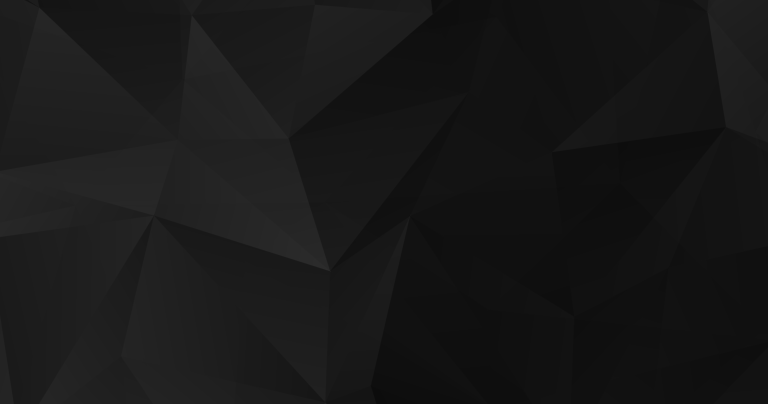
Reproduce this background procedurally as a Shadertoy shader.

```glsl
// Dark charcoal low-poly backdrop: large shaded facets with faint overlapping shards.

const float FACET_SCALE = 2.9;   // main facets per canvas height
const float SHARD_SCALE = 2.1;   // faint overlay shards per canvas height
const float JITTER = 0.82;       // how far mesh corners wander inside a cell

float hash(vec2 p, float seed) {
    vec3 q = fract(vec3(p.xyx + seed * 7.31) * vec3(0.1031, 0.1030, 0.0973));
    q += dot(q, q.yzx + 33.33);
    return fract((q.x + q.y) * q.z);
}

vec2 meshCorner(vec2 cell, float seed) {
    vec2 offset = vec2(hash(cell, seed), hash(cell, seed + 1.7)) - 0.5;
    return cell + JITTER * offset;
}

float cross2(vec2 a, vec2 b) {
    return a.x * b.y - a.y * b.x;
}

// Signed distance to an edge line, positive on its left side.
float edgeSide(vec2 p, vec2 a, vec2 b) {
    return cross2(normalize(b - a), p - a);
}

float triangleCoverage(vec2 p, vec2 a, vec2 b, vec2 c, float blur) {
    float winding = sign(cross2(b - a, c - a));
    float inside = min(winding * edgeSide(p, a, b),
                   min(winding * edgeSide(p, b, c), winding * edgeSide(p, c, a)));
    return smoothstep(-blur, blur, inside);
}

// Broad lighting over the canvas, with pos running 0..1 on both axes.
float broadLight(vec2 pos) {
    float light = mix(0.134, 0.062, smoothstep(0.40, 0.56, pos.x));
    float topLeft = smoothstep(0.62, 0.92, pos.y) * (1.0 - smoothstep(0.12, 0.36, pos.x));
    float rightGlow = smoothstep(0.78, 1.0, pos.x) * smoothstep(0.25, 0.85, pos.y);
    float midShade = smoothstep(0.24, 0.32, pos.x) * (1.0 - smoothstep(0.42, 0.5, pos.x));
    return light - 0.035 * topLeft + 0.062 * rightGlow - 0.018 * midShade;
}

// Random tone of one facet plus a linear ramp across it.
float facetShade(vec2 p, vec2 centre, vec2 id, float seed) {
    float angle = 6.2832 * hash(id, seed + 3.1);
    float ramp = dot(p - centre, vec2(cos(angle), sin(angle)));
    return (hash(id, seed + 5.3) - 0.5) + 0.75 * ramp;
}

// Triangulated jittered grid: x = facet variation, y = broad light at the facet.
vec2 facetMesh(vec2 p, float blur, float scale, float aspect, float seed) {
    vec2 home = floor(p);
    vec3 sum = vec3(0.0);
    for (int y = -1; y <= 1; y++)
    for (int x = -1; x <= 1; x++) {
        vec2 cell = home + vec2(x, y);
        vec2 a = meshCorner(cell, seed);
        vec2 b = meshCorner(cell + vec2(1, 0), seed);
        vec2 c = meshCorner(cell + vec2(1, 1), seed);
        vec2 d = meshCorner(cell + vec2(0, 1), seed);
        bool flip = hash(cell, seed + 9.0) > 0.5;
        for (int half_ = 0; half_ < 2; half_++) {
            // The diagonal runs a-c or b-d, at random.
            vec2 u = flip ? b : a;
            vec2 v = flip ? d : c;
            vec2 tip = half_ == 0 ? (flip ? a : b) : (flip ? c : d);
            float cover = triangleCoverage(p, u, v, tip, blur);
            vec2 centre = (u + v + tip) / 3.0;
            vec2 id = cell * 2.0 + vec2(half_, 0);
            float light = broadLight(centre / scale / vec2(aspect, 1.0));
            sum += cover * vec3(facetShade(p, centre, id, seed), light, 1.0);
        }
    }
    return sum.xy / max(sum.z, 0.001);
}

void mainImage(out vec4 fragColor, in vec2 fragCoord) {
    float aspect = iResolution.x / iResolution.y;
    vec2 uv = fragCoord / iResolution.y;
    float pixel = 0.75 / iResolution.y;

    vec2 facets = facetMesh(uv * FACET_SCALE, pixel * FACET_SCALE, FACET_SCALE, aspect, 4.0);

    // Overlay shards lie on a tilted mesh so their edges cut across the facets.
    vec2 tilted = mat2(0.87, 0.5, -0.5, 0.87) * uv;
    vec2 shards = facetMesh(tilted * SHARD_SCALE + 20.0, pixel * SHARD_SCALE,
                            SHARD_SCALE, aspect, 13.0);

    // Variation is stronger where the surface is better lit.
    float contrast = mix(0.10, 0.30, smoothstep(0.05, 0.14, facets.y));
    float tone = facets.y + 0.11 * contrast * facets.x * 1.5 + 0.009 * shards.x;
    fragColor = vec4(vec3(clamp(tone, 0.045, 0.2)), 1.0);
}
```
